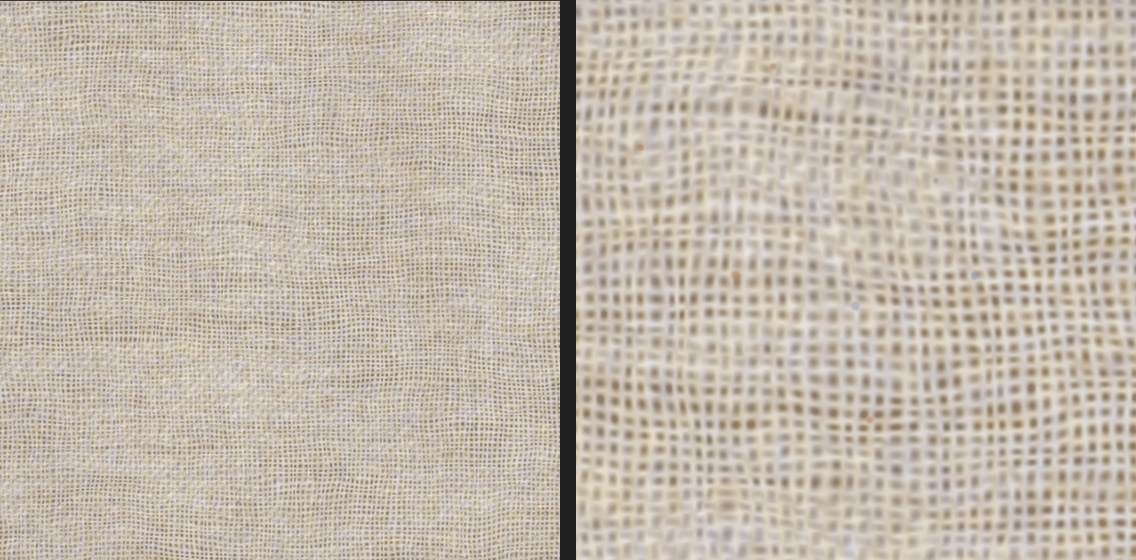
Left, the full canvas; right, a detail of the centre.
Reproduce this texture procedurally as a WebGL 2 fragment shader.

```glsl
#version 300 es
precision highp float;

#define THREADS vec2(116.0, 112.0)
#define SHADOW_COLOR vec3(0.55, 0.48, 0.40)
#define LIGHT_COLOR vec3(0.885, 0.858, 0.822)
#define WARM_SHIFT vec3(0.014, 0.003, -0.040)
#define HOLE_DEPTH 0.56
#define CROWN_DEPTH 0.20
#define RIDGE_DEPTH 0.06
#define FIBRE_DEPTH 0.26
#define WOBBLE 0.55
#define FLECK_GRID 15.0
#define FLECK_SHARE 0.22
#define EDGE_WIDTH 0.0018

uniform vec2 u_resolution;
out vec4 fragColor;

const float PI = 3.14159265;

float hash(vec2 p) {
    return fract(sin(dot(p, vec2(127.1, 311.7))) * 43758.5453);
}

float valueNoise(vec2 p) {
    vec2 i = floor(p);
    vec2 f = fract(p);
    f = f * f * (3.0 - 2.0 * f);
    return mix(mix(hash(i), hash(i + vec2(1.0, 0.0)), f.x),
               mix(hash(i + vec2(0.0, 1.0)), hash(i + 1.0), f.x), f.y);
}

float fbm(vec2 p) {
    float sum = 0.0;
    float amplitude = 0.5;
    for (int octave = 0; octave < 4; octave++) {
        sum += amplitude * valueNoise(p);
        p = p * 2.03 + 17.3;
        amplitude *= 0.5;
    }
    return sum / 0.9375;
}

// Thread coordinates: one unit per thread, bent by uneven tension
vec2 threadCoords(vec2 uv) {
    vec2 p = uv * THREADS;
    vec2 sway = vec2(fbm(uv * 5.0 + 3.0), fbm(uv * 5.0 + 41.0)) - 0.5;
    vec2 jitter = vec2(valueNoise(p * vec2(0.6, 0.22) + 7.0),
                       valueNoise(p * vec2(0.16, 0.6) + 63.0)) - 0.5;
    return p + 3.0 * sway + WOBBLE * jitter;
}

// Brightness of the plain weave, from 0 in the holes to 1 on the crowns
float weave(vec2 p, float looseness) {
    vec2 gap = 0.5 - 0.5 * cos(2.0 * PI * (p + 0.5));
    float parity = sin(PI * p.x) * sin(PI * p.y);
    float weftOnTop = smoothstep(-0.45, 0.45, parity);
    vec2 seam = 1.0 - gap;
    float hole = seam.x * seam.y;
    float crown = mix(seam.x, seam.y, weftOnTop);
    float ridge = cos(PI * (p.x - p.y));
    return 0.88 - HOLE_DEPTH * looseness * hole - CROWN_DEPTH * crown
         + RIDGE_DEPTH * (1.3 - looseness) * ridge + 0.03 * parity;
}

// Sparse coloured specks caught in the yarn
vec3 addFlecks(vec3 color, vec2 uv) {
    vec2 grid = uv * FLECK_GRID;
    vec2 cell = floor(grid);
    vec2 center = 0.2 + 0.6 * vec2(hash(cell + 5.1), hash(cell + 9.7));
    float radius = mix(0.025, 0.055, hash(cell + 2.3));
    float spot = 1.0 - smoothstep(0.4 * radius, 1.4 * radius, length(fract(grid) - center));
    float present = step(hash(cell + 31.0), FLECK_SHARE);
    vec3 tint = mix(vec3(0.68, 0.50, 0.36), vec3(0.56, 0.60, 0.66), step(0.7, hash(cell + 77.0)));
    return mix(color, tint, 0.55 * spot * present);
}

void main() {
    vec2 uv = gl_FragCoord.xy / u_resolution;
    vec2 p = threadCoords(uv);

    // Looser patches and horizontal runs open the holes
    float patches = fbm(uv * vec2(6.0, 9.0) + 11.0);
    float runs = valueNoise(p * vec2(0.09, 0.8) + 23.0);
    float local = valueNoise(p * 0.8 + 91.0);
    float looseness = clamp(0.75 + 1.3 * (patches - 0.5) + 0.8 * (runs - 0.5)
                            + 0.8 * (local - 0.5), 0.1, 1.5);

    // Slubs, fibres and soft folds vary the brightness
    float weftSlub = valueNoise(p * vec2(0.12, 1.0) + 51.0) - 0.5;
    float warpSlub = valueNoise(p * vec2(1.0, 0.1) + 83.0) - 0.5;
    float fibre = valueNoise(p * 1.7 + 131.0) - 0.5;
    float fold = fbm(uv * vec2(9.0, 2.5) + 29.0) - 0.5;
    float height = weave(p, looseness) + FIBRE_DEPTH * fibre
                 + 0.13 * weftSlub + 0.08 * warpSlub + 0.14 * fold;
    height -= 0.08 * smoothstep(0.45, 0.8, length(uv - vec2(0.55, 0.5)));

    vec3 color = mix(SHADOW_COLOR, LIGHT_COLOR, clamp(height, 0.0, 1.1));

    // Warm and cool yarn tints
    float warmth = 1.6 * (valueNoise(p * vec2(0.9, 0.6) + 201.0) - 0.5)
                 + 0.35 * sin(2.0 * PI * p.x + 5.0 * patches)
                 + 0.6 * (valueNoise(p * vec2(0.08, 0.7) + 151.0) - 0.5);
    color += WARM_SHIFT * warmth;
    color = addFlecks(color, uv);

    // Dark line along the upper edge
    float edge = smoothstep(1.0 - 1.5 * EDGE_WIDTH, 1.0 - 0.5 * EDGE_WIDTH, uv.y);
    color = mix(color, vec3(0.24, 0.22, 0.21), edge);

    fragColor = vec4(color, 1.0);
}
```
